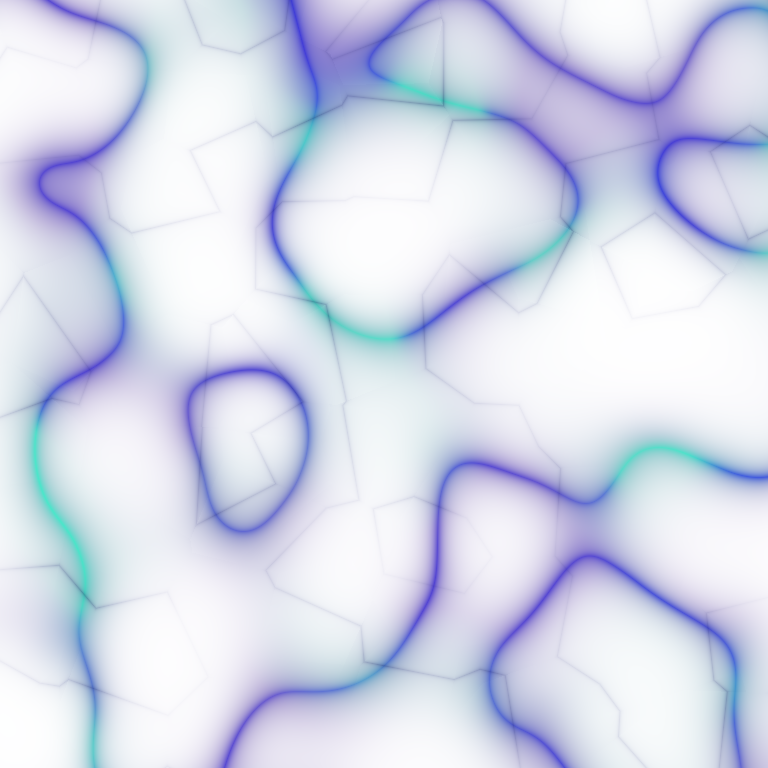
Give the GLSL for this texture, as a WebGL 1 fragment shader.

```glsl
precision highp float;
uniform vec2 u_resolution;

const float VEIN_SCALE = 3.4;
const float DETAIL_SCALE = 5.1;
const float DETAIL_AMOUNT = 0.35;
const float FIELD_GAIN = 1.15;
const float HALO_WIDTH = 0.145;
const float GLOW_WIDTH = 0.04;
const float CORE_WIDTH = 0.0035;
const float CRACK_SCALE = 8.5;
const float CRACK_WIDTH = 0.0018;
const float CRACK_SHADOW = 0.014;
const float CRACK_CLASS_SHARE = 0.38;

// Inks are absorption per channel; paper is white
const vec3 HALO_INK = vec3(0.45, 0.40, 0.25);
const vec3 VIOLET_INK = vec3(0.90, 1.05, -0.08);
const vec3 BLUE_INK = vec3(1.00, 0.72, -0.12);
const vec3 CYAN_INK = vec3(0.95, -0.25, -0.02);
const vec3 CRACK_INK = vec3(0.17, 0.17, 0.10);
const vec3 PURPLE_TINT = vec3(-0.02, 0.10, 0.0);

float hash(vec2 p) {
  return fract(sin(dot(p, vec2(127.1, 311.7))) * 43758.5453);
}

vec2 hash2(vec2 p) {
  return vec2(hash(p), hash(p + 57.3));
}

float cornerSlope(vec2 cell, vec2 offset) {
  float angle = 6.28318 * hash(cell);
  return dot(vec2(cos(angle), sin(angle)), offset);
}

float gradientNoise(vec2 p) {
  vec2 i = floor(p), f = fract(p);
  vec2 u = f * f * f * (f * (f * 6.0 - 15.0) + 10.0);
  vec2 e = vec2(1.0, 0.0);
  float low = mix(cornerSlope(i, f), cornerSlope(i + e, f - e), u.x);
  float high = mix(cornerSlope(i + e.yx, f - e.yx), cornerSlope(i + 1.0, f - 1.0), u.x);
  return mix(low, high, u.y);
}

// Smooth field whose zero level forms the veins
float veinField(vec2 p) {
  vec2 turned = vec2(0.8 * p.x - 0.6 * p.y, 0.6 * p.x + 0.8 * p.y);
  float broad = gradientNoise(p * VEIN_SCALE + 3.7);
  float detail = gradientNoise(turned * DETAIL_SCALE + 21.4);
  return FIELD_GAIN * (broad + DETAIL_AMOUNT * detail);
}

// Distance to the border between two random classes of Voronoi cells
float crackDistance(vec2 p) {
  vec2 q = p * CRACK_SCALE;
  vec2 i = floor(q), f = fract(q);
  vec2 nearA = vec2(8.0), nearB = vec2(-8.0);
  for (int y = -1; y <= 1; y++) {
    for (int x = -1; x <= 1; x++) {
      vec2 cell = vec2(float(x), float(y));
      vec2 site = cell + 0.05 + 0.9 * hash2(i + cell) - f;
      if (hash(i + cell + 91.7) < CRACK_CLASS_SHARE) {
        if (dot(site, site) < dot(nearA, nearA)) nearA = site;
      } else if (dot(site, site) < dot(nearB, nearB)) {
        nearB = site;
      }
    }
  }
  float gap = max(length(nearA - nearB), 0.05);
  return abs(dot(nearA, nearA) - dot(nearB, nearB)) / (2.0 * gap * CRACK_SCALE);
}

void main() {
  vec2 p = gl_FragCoord.xy / u_resolution.y;

  // Slow variations of hue, strength and softness
  float hue = gradientNoise(p * 5.0 + 40.2);
  float strength = 0.85 + 0.9 * gradientNoise(p * 4.3 + 63.8);
  float softness = 1.0 + 0.9 * gradientNoise(p * 2.6 + 82.5);

  // Veins: wide halo, coloured glow and sharp core
  float field = veinField(p);
  vec2 e = vec2(0.002, 0.0);
  vec2 slope = vec2(veinField(p + e), veinField(p + e.yx)) - field;
  float level = abs(field);
  float veinDistance = level / max(length(slope) / e.x, 0.5);
  float halo = exp(-level / (HALO_WIDTH * softness));
  float glow = exp(-level / GLOW_WIDTH);
  float core = exp(-veinDistance / CORE_WIDTH);

  vec3 veinInk = mix(VIOLET_INK, BLUE_INK, smoothstep(-0.25, 0.08, hue));
  veinInk = mix(veinInk, CYAN_INK, smoothstep(0.07, 0.28, hue));

  // Cracks: thin lines with a soft shadow, stronger in shaded areas
  float crack = crackDistance(p);
  float crackLine = exp(-crack / CRACK_WIDTH) + 0.35 * exp(-crack / CRACK_SHADOW);
  float crackStrength = (0.3 + 1.1 * halo) * clamp(0.8 + 1.5 * hue, 0.3, 1.2);

  vec3 absorbed = halo * (HALO_INK - PURPLE_TINT * clamp(hue * 4.0, -1.0, 1.0));
  absorbed += veinInk * strength * (0.36 * glow + 0.42 * core);
  absorbed += CRACK_INK * crackLine * crackStrength;

  gl_FragColor = vec4(clamp(exp(-absorbed), 0.0, 1.0), 1.0);
}
```
